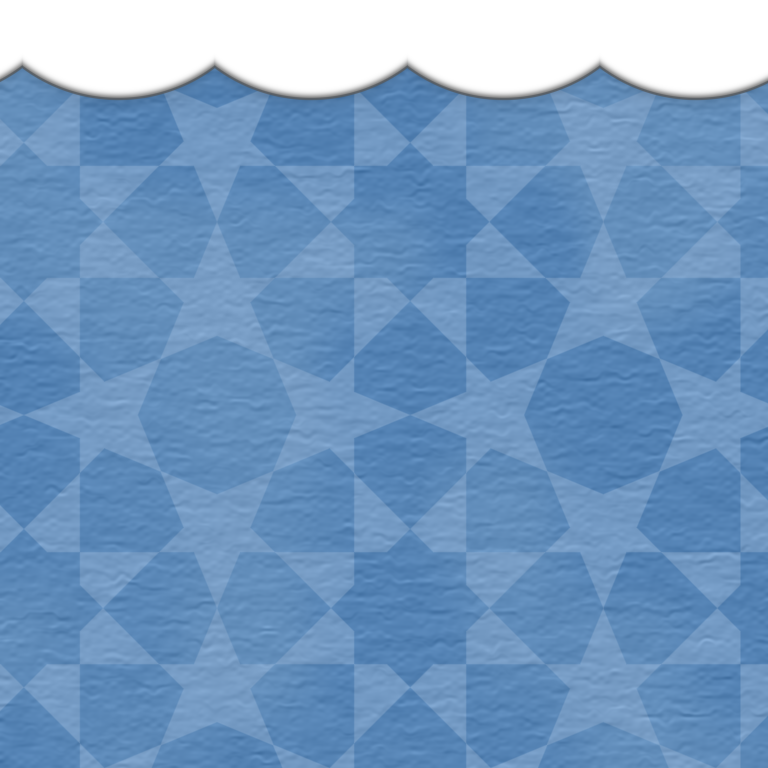
A Shadertoy shader for this pattern:

```glsl
float hash(vec2 p) {
    p = fract(p * vec2(0.1031, 0.1137));
    p += dot(p, p.yx + 33.33);
    return fract((p.x + p.y) * p.x * 7.31);
}

float noise(vec2 p) {
    vec2 i = floor(p), f = fract(p);
    f = f * f * (3.0 - 2.0 * f);
    return mix(mix(hash(i), hash(i + vec2(1, 0)), f.x),
               mix(hash(i + vec2(0, 1)), hash(i + 1.0), f.x), f.y);
}

// Horizontal ribs bent by noise, plus fine grain
float paperHeight(vec2 p) {
    float bend = noise(p * vec2(75, 80) + 20.0);
    float ribs = noise(p * vec2(26, 125) + vec2(0, 1.5 * bend));
    return 0.6 * ribs + 0.4 * noise(p * vec2(115, 165) + 50.0);
}

// Signed depth inside the pale tiles of one cell, folded to an eighth
float paleTiles(vec2 cell) {
    vec2 p = abs(cell);
    p = vec2(max(p.x, p.y), min(p.x, p.y));
    float ray = dot(vec2(0.5 - p.x, -p.y), vec2(0.3827, 0.9239));
    float octagon = dot(p - vec2(0.205, 0), vec2(0.9239, 0.3827));
    float slant = (p.x - p.y - 0.205) * 0.7071;
    float upright = 0.355 - p.x;
    float star = max(min(ray, octagon), min(upright, slant));
    float kite = min(min(-upright, -slant),
                     min(0.355 - p.y, (0.795 - p.x - p.y) * 0.7071));
    return max(star, kite);
}

// Distance below the scalloped top edge
float belowScallops(vec2 uv) {
    float x = (fract((uv.x - 0.1543) / 0.2507 + 0.5) - 0.5) * 0.2507;
    return length(vec2(x, uv.y - 1.0794)) - 0.2083;
}

void mainImage(out vec4 fragColor, in vec2 fragCoord) {
    vec2 uv = fragCoord / iResolution.y;
    float pixel = 1.0 / iResolution.y;

    // Two-tone star tiling
    float period = 0.503;
    vec2 cell = fract((uv - vec2(0.2826, 0.4596)) / period + 0.5) - 0.5;
    float depth = paleTiles(cell) * period;
    float pale = smoothstep(-pixel, pixel, depth);

    // Uneven fading, strongest in the dark tiles
    float fade = smoothstep(0.35, 0.9, noise(uv * 6.0 + 7.0));
    vec3 dark = mix(vec3(0.325, 0.508, 0.703), vec3(0.39, 0.56, 0.735), fade);
    vec3 light = mix(vec3(0.445, 0.597, 0.762), vec3(0.47, 0.615, 0.772), fade);
    vec3 color = mix(dark, light, pale);

    // Embossed paper lit from above
    float relief = paperHeight(uv) - paperHeight(uv + vec2(-0.0008, 0.0026));
    color += clamp(relief * 0.16, -0.08, 0.07);
    color += 0.03 * (noise(uv * vec2(35, 110)) - 0.5);

    // Scalloped edge with a dark outline and soft shadow
    float edge = belowScallops(uv);
    color *= 1.0 - 0.12 * exp(-max(edge, 0.0) * 110.0);
    float shadow = 0.5 * exp(-pow(max(-edge, 0.0) / 0.006, 2.0));
    color = mix(vec3(1.0 - shadow), color, smoothstep(-pixel, pixel, edge));
    float outline = 1.0 - smoothstep(0.0005, 0.0005 + 1.5 * pixel, abs(edge));
    color = mix(color, vec3(0.33, 0.35, 0.37), 0.8 * outline);

    fragColor = vec4(color, 1.0);
}
```
